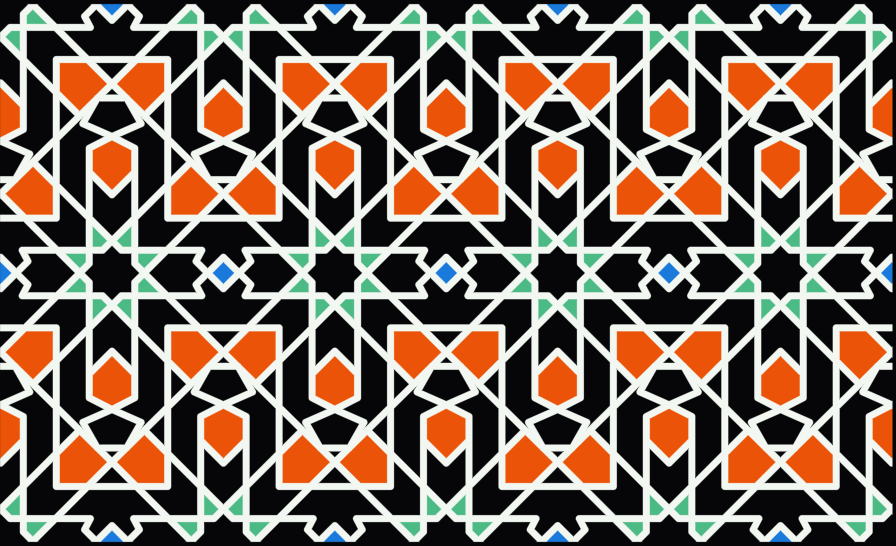
Give the GLSL for this pattern, as a Shadertoy shader.

```glsl
// Geometric strapwork: eight-pointed stars joined by long diagonals, with orange
// hexagons and kites, green star corners and small blue diamonds on black.
// Mirror folds plus a half turn reduce the plane to one short list of strokes.

#define CANVAS_HEIGHT 468.0
#define CELL vec2(95.5, 230.0)
#define STROKE_WIDTH 6.0
#define STAR_SIDE 19.5
#define STAR_TIP 27.6
#define FRAME vec2(382.5, 230.5)
#define BLACK vec3(0.025, 0.025, 0.035)
#define WHITE vec3(0.95, 0.97, 0.95)
#define ORANGE vec3(0.92, 0.33, 0.03)
#define GREEN vec3(0.30, 0.73, 0.52)
#define BLUE vec3(0.10, 0.48, 0.86)

float segment(vec2 p, vec2 a, vec2 b) {
    vec2 along = b - a, offset = p - a;
    return length(offset - along * clamp(dot(offset, along) / dot(along, along), 0.0, 1.0));
}

float bend(vec2 p, vec2 a, vec2 b, vec2 c) {
    return min(segment(p, a, b), segment(p, b, c));
}

// Distance to the centre lines; the star sits at the origin.
float strapDistance(vec2 p) {
    float notch = STAR_TIP - STAR_SIDE;
    float midX = 0.5 * CELL.x, midY = 0.5 * CELL.y;

    // Star outline, column and horizontal arm
    float d = segment(p, vec2(STAR_TIP, 0.0), vec2(STAR_SIDE, notch));
    d = min(d, segment(p, vec2(0.0, STAR_TIP), vec2(notch, STAR_SIDE)));
    d = min(d, segment(p, vec2(STAR_SIDE, notch), vec2(STAR_SIDE, 107.0)));
    d = min(d, segment(p, vec2(notch, STAR_SIDE), vec2(77.0, STAR_SIDE)));

    // Long diagonals from the star tips
    d = min(d, bend(p, vec2(STAR_TIP, 0.0), vec2(CELL.x, CELL.x - STAR_TIP), vec2(midX, midY)));
    d = min(d, segment(p, vec2(0.0, STAR_TIP), vec2(67.8, 95.4)));

    // Box around the kites
    d = min(d, bend(p, vec2(midX, midY), vec2(midX, 47.0), vec2(CELL.x, 47.0)));

    // Hexagon ends
    d = min(d, segment(p, vec2(0.0, 67.0), vec2(STAR_SIDE, 67.0 + STAR_SIDE)));
    d = min(d, segment(p, vec2(STAR_SIDE, 107.0), vec2(0.0, 117.0)));

    // Pentagon
    d = min(d, bend(p, vec2(CELL.x, 113.0), vec2(70.5, 102.0), vec2(83.0, 80.0)));
    d = min(d, segment(p, vec2(83.0, 80.0), vec2(CELL.x, 80.0)));

    // Diamond and the notched end of the arm
    d = min(d, bend(p, vec2(77.0, STAR_SIDE), vec2(72.0, 10.0), vec2(82.0, 0.0)));
    return min(d, segment(p, vec2(82.0, 0.0), vec2(CELL.x, 13.5)));
}

// Tile colours; every boundary lies beneath a stroke.
vec3 tileColour(vec2 p, vec3 base) {
    bool hexagon = p.x < STAR_SIDE && p.y > 67.0 + p.x
        && p.y < 117.0 - p.x * 10.0 / STAR_SIDE;
    bool kite = p.x > 0.5 * CELL.x && p.y > 47.0 && p.y > p.x - STAR_TIP
        && p.y < p.x + STAR_TIP && p.y < 2.0 * CELL.x - STAR_TIP - p.x;
    float low = min(p.x, p.y), high = max(p.x, p.y);
    bool starCorner = low < STAR_SIDE && high > STAR_SIDE
        && low + high > STAR_TIP && high - low < STAR_TIP;
    bool diamond = CELL.x - p.x + p.y < 13.5;
    if (hexagon || kite) return ORANGE;
    if (starCorner) return GREEN;
    return diamond ? BLUE : base;
}

void mainImage(out vec4 fragColor, in vec2 fragCoord) {
    float pixel = CANVAS_HEIGHT / iResolution.y;
    vec2 p = (fragCoord - 0.5 * iResolution.xy) * pixel + vec2(1.5, 0.0);

    // Mirror folds around the nearest star column
    vec2 period = 2.0 * CELL;
    vec2 folded = abs(mod(p - vec2(CELL.x, 0.0) + CELL, period) - CELL);
    vec2 turned = CELL - folded;

    // Half turn repeats the motif on the staggered star
    float d = min(strapDistance(folded), strapDistance(turned));
    vec3 colour = tileColour(turned, tileColour(folded, BLACK));
    float soft = 0.8 * pixel;
    float edge = 0.5 * STROKE_WIDTH;
    colour = mix(WHITE, colour, smoothstep(edge - soft, edge + soft, d));

    // Narrow dark frame
    vec2 outside = abs(p) - FRAME;
    float frame = smoothstep(-soft, soft, max(outside.x, outside.y));
    fragColor = vec4(mix(colour, BLACK, frame), 1.0);
}
```
